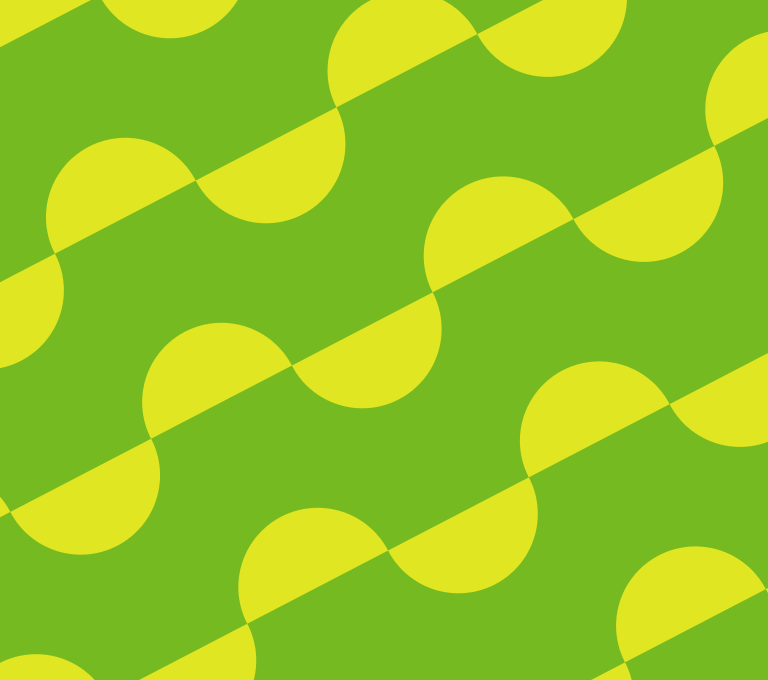
A WebGL 2 fragment shader for this pattern:

```glsl
#version 300 es
precision highp float;
// Slanted rows of yellow half discs, alternating above and below each row line, on green.

uniform vec2 u_resolution;
out vec4 fragColor;

const float RADIUS = 0.1033;  // in canvas widths

// Signed distance to a half disc whose flat side lies on the x axis; side = 1.0 up, -1.0 down
float halfDisc(vec2 p, float side) {
    return max(length(p) - RADIUS, -side * p.y);
}

// Offset from the nearest multiple of the period
float repeatCentered(float x, float period) {
    return x - period * round(x / period);
}

void main() {
    vec2 uv = gl_FragCoord.xy / u_resolution.x;

    // Turn into row space: x along the row, y across it
    vec2 along = normalize(vec2(1.408, 0.732));
    vec2 offset = uv - vec2(0.2884, 0.3618);
    vec2 p = vec2(dot(offset, along), dot(offset, vec2(-along.y, along.x)));
    p.y = repeatCentered(p.y, 0.2715);

    // One raised and one hanging half disc per period, touching at their corners
    float period = 4.0 * RADIUS;
    vec2 raised = vec2(repeatCentered(p.x, period), p.y);
    vec2 hanging = vec2(repeatCentered(p.x - 2.0 * RADIUS, period), p.y);
    float dist = min(halfDisc(raised, 1.0), halfDisc(hanging, -1.0));

    // Flat colours with an edge one pixel soft
    float coverage = clamp(0.5 - dist * u_resolution.x, 0.0, 1.0);
    vec3 green = vec3(0.46, 0.73, 0.13);
    vec3 yellow = vec3(0.88, 0.90, 0.13);
    fragColor = vec4(mix(green, yellow, coverage), 1.0);
}
```
